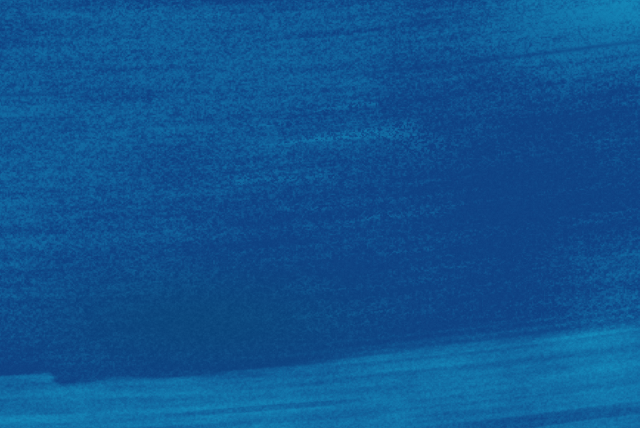
This texture is drawn by a Shadertoy shader. Its source:

```glsl
// Dry blue brush strokes: a deep blue ground, broken lighter paint and a bright
// band along the bottom. Noise stretched along gently rising arcs makes the
// bristle marks; fine noise breaks the light paint into paper grain.

float hash(vec2 p) {
    vec3 q = fract(vec3(p.xyx) * 0.1031);
    q += dot(q, q.yzx + 33.33);
    return fract((q.x + q.y) * q.z);
}

float noise(vec2 p) {
    vec2 i = floor(p), f = fract(p);
    f = f * f * (3.0 - 2.0 * f);
    return mix(mix(hash(i), hash(i + vec2(1, 0)), f.x),
               mix(hash(i + vec2(0, 1)), hash(i + vec2(1, 1)), f.x), f.y);
}

float fbm(vec2 p) {
    float sum = 0.0, amp = 0.53;
    for (int i = 0; i < 4; i++) {
        sum += amp * noise(p);
        p = p * 2.03 + 17.3;
        amp *= 0.5;
    }
    return sum;
}

// Soft elliptical patch of paint
float blob(vec2 uv, vec2 center, vec2 radius) {
    vec2 d = (uv - center) / radius;
    return exp(-dot(d, d));
}

void mainImage(out vec4 fragColor, in vec2 fragCoord) {
    vec2 uv = fragCoord / iResolution.xy;
    vec2 p = fragCoord / iResolution.y;

    // Stroke space: x runs along the bristles, y across them
    float rise = 0.04 * uv.x + 0.085 * uv.x * uv.x;
    float wobble = 0.005 * (noise(p * vec2(5.0, 9.0)) - 0.5);
    vec2 s = vec2(p.x, p.y - rise + wobble);

    // Bristle streaks, cloudy patches and paper grain
    float streak = 0.6 * noise(s * vec2(2.8, 75.0)) + 0.4 * noise(s * vec2(7.0, 140.0) + 40.0);
    float patches = fbm(p * vec2(5.0, 8.0) + 7.0);
    float grain = 0.5 * noise(s * vec2(150.0, 200.0)) + 0.5 * noise(p * vec2(290.0, 310.0) + 9.0);

    // How much light paint covers each part of the sheet
    float light = 0.16;
    light += 0.36 * blob(uv, vec2(0.00, 0.55), vec2(0.36, 0.34));
    light += 0.21 * blob(uv, vec2(0.10, 0.95), vec2(0.45, 0.25));
    light += 0.26 * blob(uv, vec2(0.62, 0.92), vec2(0.34, 0.17));
    light += 0.42 * blob(uv, vec2(1.00, 0.95), vec2(0.22, 0.18));
    light += 0.36 * blob(uv, vec2(1.00, 0.35), vec2(0.15, 0.15));
    light += 0.14 * blob(uv, vec2(0.40, 0.66), vec2(0.25, 0.16));
    light -= 0.25 * blob(uv, vec2(0.40, 1.01), vec2(0.16, 0.03));
    light -= 0.14 * blob(uv, vec2(0.85, 0.58), vec2(0.25, 0.10));

    float cover = light + 0.34 * (streak - 0.5) + 0.55 * (grain - 0.5) + 0.30 * (patches - 0.5);
    float tone = 0.04 + 0.50 * smoothstep(0.10, 0.85, cover) + 0.10 * (grain - 0.5);
    tone += 0.35 * blob(uv, vec2(1.0, 1.0), vec2(0.16, 0.09));

    // Thin dry lines left by single bristles, broken by the grain
    float bristle = smoothstep(0.68, 0.90, noise(s * vec2(4.0, 68.0) + 90.0));
    bristle *= smoothstep(0.30, 0.60, grain) * smoothstep(0.42, 0.58, patches);
    float dryZone = 0.35 + 0.65 * blob(uv, vec2(0.45, 0.72), vec2(0.3, 0.2));
    tone += 0.24 * bristle * dryZone * (1.0 - smoothstep(0.35, 0.65, light));

    // Dark bristle line sweeping across the top
    float gap = exp(-pow((s.y - 0.778) / 0.005, 2.0));
    tone *= 1.0 - 0.55 * gap * smoothstep(0.3, 0.65, noise(vec2(s.x * 4.0, 3.0)));

    // Bright bottom band: stepped left end, softer streaked edge to the right
    float notch = 0.028 * smoothstep(0.07, 0.10, uv.x) * (1.0 - smoothstep(0.2, 0.7, uv.x));
    float edge = 0.122 - notch + 0.030 * (streak - 0.5);
    float blur = 0.010 + 0.022 * smoothstep(0.2, 0.8, uv.x);
    float band = 1.0 - smoothstep(edge - blur, edge + blur, s.y);
    float bandTone = 0.60 + 0.38 * (streak - 0.5) + 0.36 * (grain - 0.5) + 0.45 * (patches - 0.5);
    float furrow = smoothstep(0.62, 0.85, noise(s * vec2(1.6, 60.0) + 23.0));
    bandTone -= 0.20 * furrow;

    // Shadowed lane above the band, then faint fringe lines
    float lane = exp(-pow((s.y - edge - 0.02) / 0.022, 2.0));
    tone *= 1.0 - 0.45 * lane * (1.0 - 0.6 * uv.x);
    float fringe = exp(-pow((s.y - 0.138) / 0.006, 2.0)) + 0.7 * exp(-pow((s.y - 0.158) / 0.004, 2.0));
    tone += 0.22 * fringe * smoothstep(0.25, 0.6, uv.x) * (0.2 + grain);
    tone = clamp(mix(tone, bandTone, band), 0.0, 1.0);

    // Deep to bright blue, with a dull teal stain at lower left
    vec3 color = mix(vec3(0.058, 0.253, 0.510), vec3(0.080, 0.550, 0.735), tone);
    float stain = blob(uv, vec2(0.32, 0.25), vec2(0.24, 0.12)) * (1.0 - band);
    color = mix(color, vec3(0.045, 0.283, 0.490) + 0.04 * (grain - 0.5), 0.85 * stain);
    color += 0.012 * (hash(floor(p * 342.0)) - 0.5);

    fragColor = vec4(color, 1.0);
}
```
